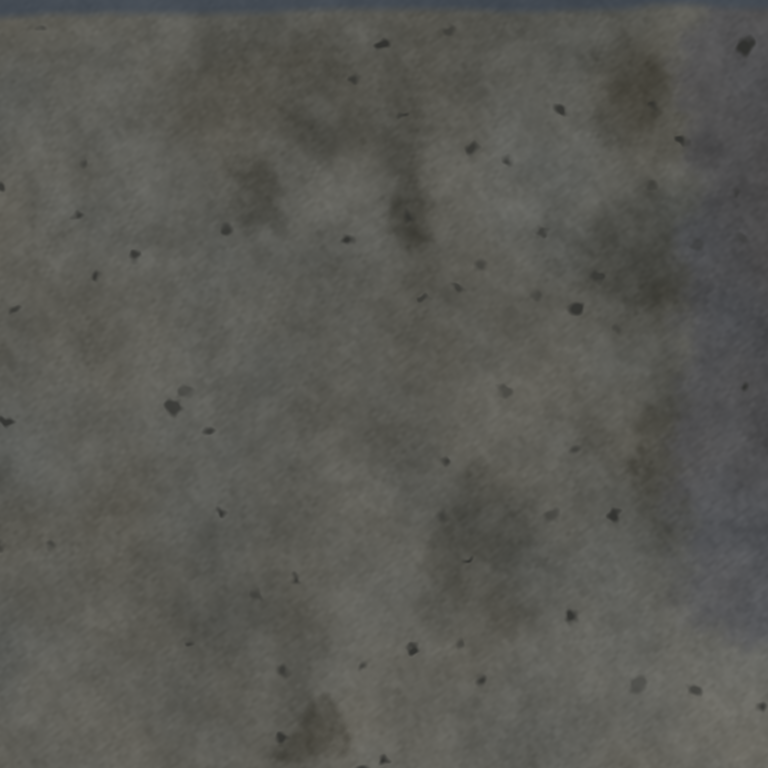
Write a Shadertoy shader that draws this texture.

```glsl
// Weathered concrete: a dull grey slab with ragged stains, pale worn areas and
// small dark pits, a cool right margin and a blue-grey band along the top.
// Layered value noise gives the mottling and breaks up the edges of the stains.

const vec3 CONCRETE   = vec3(0.361, 0.360, 0.337);
const vec3 COOL_GREY  = vec3(0.308, 0.309, 0.320);
const vec3 TOP_BAND   = vec3(0.270, 0.298, 0.330);
const vec3 PIT_COLOUR = vec3(0.185, 0.188, 0.178);
const vec3 STAIN_LOSS = vec3(0.066, 0.067, 0.069);
const vec3 WORN_GAIN  = vec3(0.032, 0.031, 0.030);
const vec3 WARM_SHIFT = vec3(0.026, 0.003, -0.024);

const float CLOUD_CONTRAST  = 0.095;
const float STREAK_CONTRAST = 0.055;
const float MOTTLE_CONTRAST = 0.080;
const float GRAIN_CONTRAST  = 0.052;
const float EDGE_WARP       = 0.130;
const float FINE_WARP       = 0.035;
const float PIT_CELLS       = 13.0;
const float PIT_CHANCE      = 0.33;
const float BAND_HEIGHT     = 0.014;

// Broad areas: centre in xy, radii in zw
const int STAIN_COUNT = 8;
const vec4 STAINS[STAIN_COUNT] = vec4[](
    vec4(0.38, 0.88, 0.15, 0.09), vec4(0.32, 0.72, 0.05, 0.07),
    vec4(0.53, 0.77, 0.04, 0.17), vec4(0.84, 0.64, 0.09, 0.11),
    vec4(0.64, 0.30, 0.08, 0.12), vec4(0.88, 0.42, 0.04, 0.13),
    vec4(0.82, 0.86, 0.09, 0.08), vec4(0.41, 0.03, 0.04, 0.03));
const int WORN_COUNT = 5;
const vec4 WORN[WORN_COUNT] = vec4[](
    vec4(0.45, 0.71, 0.08, 0.10), vec4(0.62, 0.73, 0.08, 0.13),
    vec4(0.68, 0.46, 0.08, 0.13), vec4(0.84, 0.10, 0.20, 0.15),
    vec4(0.12, 0.05, 0.25, 0.12));

float hash(vec2 p) {
    return fract(sin(dot(p, vec2(127.1, 311.7))) * 43758.5453);
}

float noise(vec2 p) {
    vec2 i = floor(p), f = fract(p);
    f = f * f * (3.0 - 2.0 * f);
    return mix(mix(hash(i), hash(i + vec2(1, 0)), f.x),
               mix(hash(i + vec2(0, 1)), hash(i + vec2(1, 1)), f.x), f.y);
}

float fbm(vec2 p) {
    float sum = 0.0, weight = 0.5;
    for (int i = 0; i < 5; i++) {
        sum += weight * noise(p);
        p = mat2(1.6, 1.2, -1.2, 1.6) * p + 17.3;
        weight *= 0.5;
    }
    return sum / 0.96875;
}

vec2 warpField(vec2 p) {
    return vec2(fbm(p + 3.0), fbm(p + 31.0)) - 0.5;
}

float softBlot(vec2 p, vec4 area) {
    return 1.0 - smoothstep(0.4, 1.3, length((p - area.xy) / area.zw));
}

// Scattered irregular pits, one candidate per cell
float pits(vec2 uv) {
    vec2 p = uv * PIT_CELLS, cell = floor(p);
    vec2 ragged = 0.10 * (vec2(noise(uv * 110.0), noise(uv * 110.0 + 40.0)) - 0.5);
    float cover = 0.0;
    for (int y = -1; y <= 1; y++)
    for (int x = -1; x <= 1; x++) {
        vec2 id = cell + vec2(x, y);
        float present = step(hash(id + 5.7), PIT_CHANCE);
        vec2 centre = id + vec2(hash(id + 11.3), hash(id + 23.9));
        float size = mix(0.06, 0.14, pow(hash(id + 31.1), 2.0));
        vec2 d = p - centre + ragged;
        d.y += 0.4 * (hash(id + 47.2) - 0.5) * d.x;
        d.y *= mix(0.75, 1.5, hash(id + 53.6));
        float strength = mix(0.35, 0.95, hash(id + 61.4));
        float pit = 1.0 - smoothstep(size - 0.06, size + 0.06, length(d));
        cover = max(cover, present * strength * pit);
    }
    return cover;
}

void mainImage(out vec4 fragColor, in vec2 fragCoord) {
    vec2 uv = fragCoord / iResolution.xy;
    vec2 warp = warpField(uv * 9.0);
    vec2 p = uv + EDGE_WARP * warp + FINE_WARP * warpField(uv * 38.0);

    // Worn areas, and stains broken into ragged patches
    float stain = 0.0, worn = 0.0;
    for (int i = 0; i < STAIN_COUNT; i++) stain = max(stain, softBlot(p, STAINS[i]));
    for (int i = 0; i < WORN_COUNT; i++) worn = max(worn, softBlot(p, WORN[i]));
    float patches = smoothstep(0.38, 0.60, fbm(uv * 17.0 + 70.0));
    stain *= 0.60 + 0.50 * patches;
    vec3 colour = CONCRETE - STAIN_LOSS * stain + WORN_GAIN * worn;

    // Cool margin on the right
    float margin = smoothstep(0.87, 0.93, p.x) * smoothstep(0.15, 0.21, p.y);
    colour = mix(colour, COOL_GREY, 0.85 * margin);

    // Clouds, vertical streaks, mottling and fine grain in two directions
    vec2 slant = mat2(0.8, -0.6, 0.6, 0.8) * uv;
    float grain = 0.6 * noise(slant * vec2(120.0, 210.0))
                + 0.4 * noise(slant.yx * vec2(95.0, 160.0) + 33.0);
    float tone = CLOUD_CONTRAST * (fbm(uv * 4.0 + 8.0) - 0.5);
    tone += STREAK_CONTRAST * (fbm(uv * vec2(13.0, 2.5) + 50.0) - 0.5);
    tone += MOTTLE_CONTRAST * (fbm(uv * 26.0 + 90.0) - 0.5);
    tone += GRAIN_CONTRAST * (grain - 0.5);
    colour += tone + WARM_SHIFT * (fbm(uv * 7.0 + 120.0) - 0.5);

    colour = mix(colour, PIT_COLOUR, pits(uv));

    // Slightly tilted soft band at the top
    float bandEdge = 1.0 - BAND_HEIGHT + 0.010 * (uv.x - 0.5) + 0.015 * warp.y;
    float band = smoothstep(bandEdge - 0.009, bandEdge + 0.009, uv.y);
    colour = mix(colour, TOP_BAND + 0.5 * tone, band);

    fragColor = vec4(colour, 1.0);
}
```
